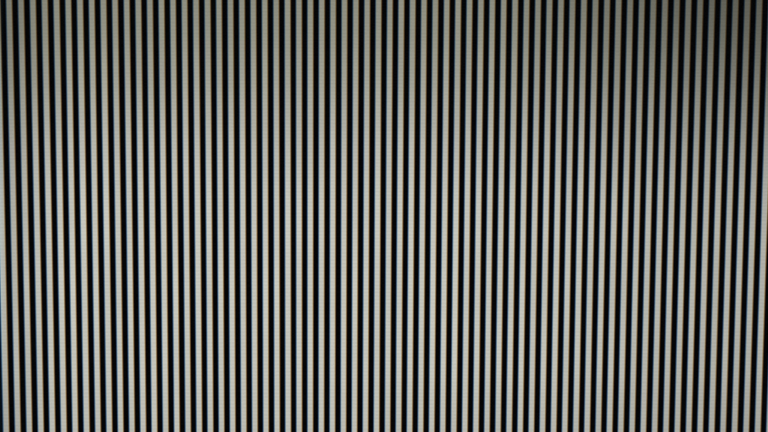
Give the GLSL for this pattern, as a Shadertoy shader.

```glsl
float hash(vec2 p) {
    return fract(sin(dot(p, vec2(127.1, 311.7))) * 43758.5453);
}

float valueNoise(vec2 p) {
    vec2 cell = floor(p), f = fract(p);
    f = f * f * (3.0 - 2.0 * f);
    return mix(mix(hash(cell), hash(cell + vec2(1, 0)), f.x),
               mix(hash(cell + vec2(0, 1)), hash(cell + vec2(1, 1)), f.x), f.y);
}

// Stripe count along x, wider toward the sides and the top
float stripePhase(vec2 uv) {
    float x = (uv.x - 0.4) * (1.0 + 0.03 * (0.5 - uv.y)) - 0.1;
    return 68.6 * x - 4.6 * x * x * x + 0.08;
}

// Light falling off toward the top and the corners
float illumination(vec2 uv) {
    float top = smoothstep(0.45, 1.1, uv.y);
    float right = smoothstep(0.55, 1.05, uv.x);
    float left = 1.0 - smoothstep(-0.02, 0.1, uv.x);
    float bottom = 1.0 - smoothstep(-0.1, 0.2, uv.y);
    return 1.0 - 0.3 * top - 0.12 * right - 0.15 * right * top
               - 0.12 * left - 0.07 * bottom;
}

void mainImage(out vec4 fragColor, in vec2 fragCoord) {
    vec2 uv = fragCoord / iResolution.xy;
    float phase = stripePhase(uv);
    float stripe = floor(phase);

    // Soft edges, each channel shifted for a blue left and warm right fringe
    vec3 offset = fract(phase) - 0.5 + vec3(-0.018, 0.0, 0.022);
    float soft = 0.075 + 0.5 * fwidth(phase);
    float halfWidth = 0.262 + 0.012 * (hash(vec2(stripe, 3.0)) - 0.5);
    vec3 cover = 1.0 - smoothstep(halfWidth - soft, halfWidth + soft, abs(offset));

    // Faint rows and uneven tone on the light stripes
    float rows = 0.02 * sin(uv.y * 754.0) * smoothstep(1.0, 0.3, fwidth(uv.y) * 240.0);
    float tone = 1.0 + rows + 0.04 * (valueNoise(vec2(stripe, uv.y * 6.0)) - 0.5);
    vec3 light = vec3(0.77, 0.77, 0.735) * illumination(uv) * tone;
    light.b *= 1.0 - 0.05 * smoothstep(0.6, 1.0, uv.y);
    vec3 color = mix(vec3(0.018, 0.02, 0.022), light, cover);

    // Cool sliver at the left border, then fine grain
    color += vec3(0.01, 0.04, 0.06) * (1.0 - smoothstep(0.0, 0.006, uv.x));
    color += 0.012 * (hash(floor(uv * vec2(512, 288))) - 0.5);
    fragColor = vec4(clamp(color, 0.0, 1.0), 1.0);
}
```
